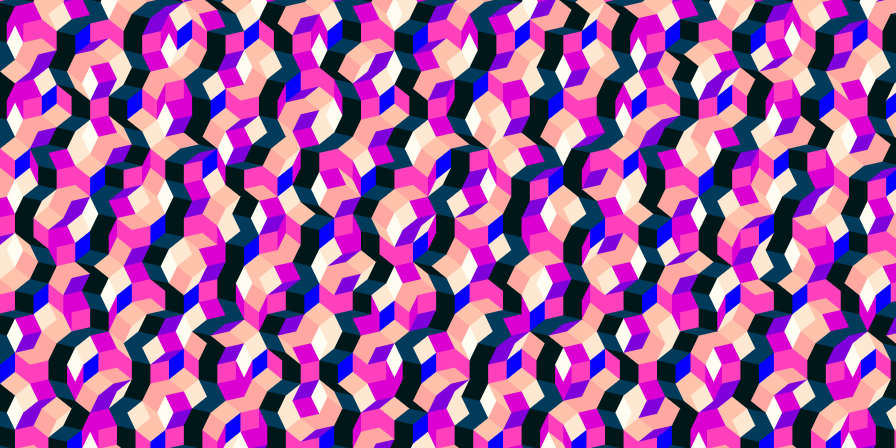
Give the GLSL for this pattern, as a WebGL 2 fragment shader.

```glsl
#version 300 es
precision highp float;

uniform vec2 u_resolution;
out vec4 outColor;

const float PI = 3.14159265;
const int DIRECTIONS = 7;
const float EDGE = 0.0425;     // rhomb side, in canvas heights
const float TILT = -0.5;       // first direction, in angle steps
const float SEED = 3.7;

const vec3 BLACK   = vec3(0.00, 0.09, 0.10);
const vec3 NAVY    = vec3(0.00, 0.23, 0.36);
const vec3 BLUE    = vec3(0.02, 0.00, 1.00);
const vec3 PURPLE  = vec3(0.50, 0.00, 0.86);
const vec3 MAGENTA = vec3(0.86, 0.00, 0.82);
const vec3 PINK    = vec3(1.00, 0.25, 0.74);
const vec3 SALMON  = vec3(1.00, 0.66, 0.63);
const vec3 PEACH   = vec3(1.00, 0.76, 0.67);
const vec3 CREAM   = vec3(1.00, 0.91, 0.82);
const vec3 WHITE   = vec3(1.00, 0.99, 0.95);

// One colour per pair of edge directions, row by row
const vec3 PAIR_COLORS[21] = vec3[21](
    NAVY, NAVY, BLACK, BLACK, NAVY, BLACK,
    PURPLE, PURPLE, PINK, MAGENTA, SALMON,
    CREAM, BLUE, CREAM, PEACH,
    MAGENTA, WHITE, SALMON,
    MAGENTA, PINK,
    PEACH);

float hash(float n) {
    return fract(sin(n * 127.1 + SEED) * 43758.5453);
}

float cross2(vec2 a, vec2 b) {
    return a.x * b.y - a.y * b.x;
}

vec2 perp(vec2 v) {
    return vec2(-v.y, v.x);
}

void main() {
    vec2 p = (gl_FragCoord.xy - 0.5 * u_resolution) / (u_resolution.y * EDGE);
    float pixel = 1.0 / (u_resolution.y * EDGE);
    float gridScale = 2.0 / float(DIRECTIONS);

    // Families of parallel grid lines
    vec2 dir[DIRECTIONS];
    float offset[DIRECTIONS];
    for (int i = 0; i < DIRECTIONS; i++) {
        float angle = (float(i) + TILT) * PI / float(DIRECTIONS);
        dir[i] = vec2(cos(angle), sin(angle));
        offset[i] = hash(float(i) + 1.0);
    }

    // Each crossing of two grid lines is the dual of one rhomb
    vec3 colorSum = vec3(0.0);
    float coverSum = 0.0;
    int pair = 0;
    for (int i = 0; i < DIRECTIONS - 1; i++) {
        for (int j = i + 1; j < DIRECTIONS; j++) {
            float area = cross2(dir[i], dir[j]);
            vec2 nearest = vec2(dot(p, dir[i]), dot(p, dir[j])) * gridScale;
            vec2 firstLine = floor(nearest - vec2(offset[i], offset[j]) + 0.25);

            for (int k = 0; k < 4; k++) {
                vec2 line = firstLine + vec2(k & 1, k >> 1) + vec2(offset[i], offset[j]);
                vec2 crossing = (line.y * perp(dir[i]) - line.x * perp(dir[j])) / area;

                // Rhomb centre, from the grid cell around the crossing
                vec2 center = line.x * dir[i] + line.y * dir[j];
                for (int m = 0; m < DIRECTIONS; m++) {
                    if (m == i || m == j) continue;
                    float cell = ceil(dot(crossing, dir[m]) - offset[m]);
                    center += (cell - 0.5 + offset[m]) * dir[m];
                }

                // Smooth coverage of this pixel
                vec2 d = p - center;
                float dist = max(abs(cross2(d, dir[i])), abs(cross2(d, dir[j]))) - 0.5 * area;
                float cover = clamp(0.5 - dist / pixel, 0.0, 1.0);
                colorSum += cover * PAIR_COLORS[pair];
                coverSum += cover;
            }
            pair++;
        }
    }

    outColor = vec4(colorSum / max(coverSum, 0.001), 1.0);
}
```
